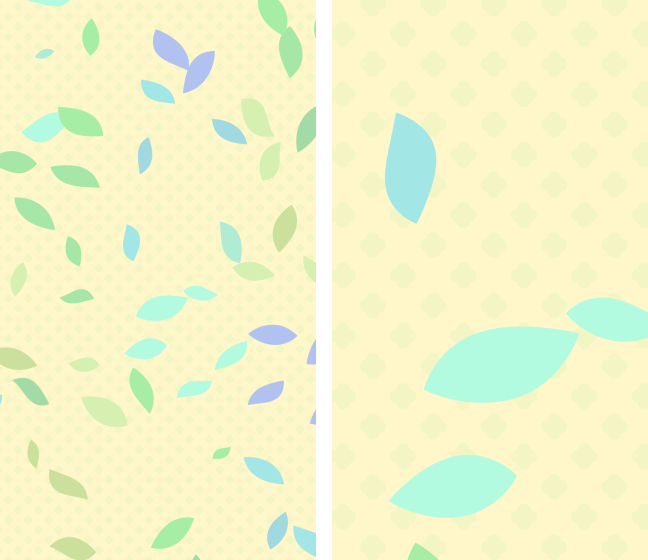
Left, the full canvas; right, a detail of the centre.
Give the GLSL for this pattern, as a Shadertoy shader.

```glsl
// Pastel leaves scattered over a cream ground with a faint clover lattice.
// Leaves sit on a jittered grid; each is a bent, pointed lens shape whose
// colour follows its neighbourhood, so nearby leaves share a tint.

const vec3 CREAM = vec3(1.0, 0.97, 0.79);
const vec3 CLOVER = vec3(0.957, 0.96, 0.768);

const float CLOVER_STEP = 0.0637;   // lattice period, in canvas widths
const vec2 CLOVER_SHIFT = vec2(0.058, 0.031);
const float LOBE_OFFSET = 0.0066;
const float LOBE_RADIUS = 0.0072;

const float LEAF_CELL = 0.19;       // one leaf per cell
const float LEAF_FILL = 0.94;       // share of occupied cells
const float LEAF_JITTER = 0.78;
const float HALF_MIN = 0.03;        // half length of a leaf
const float HALF_MAX = 0.087;
const float TINT_SPREAD = 0.2;      // colour variation inside a neighbourhood

const int TINTS = 10;
const vec3 TINT[TINTS] = vec3[TINTS](
    vec3(0.70, 0.76, 0.94),   // periwinkle
    vec3(0.63, 0.85, 0.88),   // sky
    vec3(0.64, 0.90, 0.90),   // aqua
    vec3(0.69, 0.92, 0.83),   // sea green
    vec3(0.70, 0.98, 0.88),   // mint
    vec3(0.65, 0.93, 0.65),   // spring green
    vec3(0.65, 0.90, 0.65),   // leaf green
    vec3(0.64, 0.86, 0.65),   // sage
    vec3(0.84, 0.94, 0.70),   // pale lime
    vec3(0.80, 0.88, 0.62));  // olive

vec4 hash4(vec2 p) {
    vec4 h = fract(p.xyxy * vec4(0.1031, 0.1030, 0.0973, 0.1099));
    h += dot(h, h.wzxy + 33.33);
    return fract((h.xxyz + h.yzzw) * h.zywx);
}

// Four overlapping circles on the axes.
float cloverDist(vec2 p) {
    p = abs(p);
    if (p.y > p.x) p = p.yx;
    return length(p - vec2(LOBE_OFFSET, 0.0)) - LOBE_RADIUS;
}

// Staggered lattice: two square lattices, half a step apart.
float latticeDist(vec2 p) {
    vec2 a = (p - CLOVER_SHIFT) / CLOVER_STEP;
    vec2 b = a + 0.5;
    a -= round(a);
    b -= round(b);
    return min(cloverDist(a * CLOVER_STEP), cloverDist(b * CLOVER_STEP));
}

// Lens along x with sharp tips, an off-centre belly and an S-shaped spine.
float leafDist(vec2 p, float halfLen, float aspect, float skew, float bend) {
    vec2 q = p / halfLen;
    float t = clamp(q.x, -1.0, 1.0);
    float lens = 1.0 - t * t;
    float width = aspect * pow(lens, 0.9) * (1.0 + skew * t);
    float spine = bend * (t * lens * 1.5 + 0.5 * lens);
    float side = (abs(q.y - spine) - width) / sqrt(1.0 + 4.0 * aspect * aspect * t * t);
    return max(side, abs(q.x) - 1.0) * halfLen;
}

float cover(float dist, float pixel) {
    return smoothstep(0.75 * pixel, -0.75 * pixel, dist);
}

// Evenly spread tint per 2x2 block of cells, varied a little per leaf.
vec3 leafTint(vec2 cell, float vary) {
    vec2 block = floor(cell * 0.5);
    float tone = fract(0.618 * (block.x + 3.0 * block.y) + TINT_SPREAD * (vary - 0.5));
    return TINT[int(tone * float(TINTS)) % TINTS];
}

void mainImage(out vec4 fragColor, in vec2 fragCoord) {
    float pixel = 1.0 / iResolution.x;
    vec2 p = fragCoord * pixel;

    // Ground
    vec3 color = mix(CREAM, CLOVER, cover(latticeDist(p), pixel));

    // Leaves of this cell and its neighbours
    vec2 home = floor(p / LEAF_CELL);
    for (int j = -1; j <= 1; j++) {
        for (int i = -1; i <= 1; i++) {
            vec2 cell = home + vec2(i, j);
            vec4 place = hash4(cell + 17.0);
            vec4 form = hash4(cell + 71.0);
            if (place.w > LEAF_FILL) continue;

            vec2 center = (cell + 0.5 + LEAF_JITTER * (place.xy - 0.5)) * LEAF_CELL;
            float angle = 6.2832 * place.z;
            float c = cos(angle), s = sin(angle);
            vec2 q = mat2(c, -s, s, c) * (p - center);

            float halfLen = mix(HALF_MIN, HALF_MAX, sqrt(form.x));
            float aspect = mix(0.36, 0.48, form.y);
            float bend = 0.36 * (form.z - 0.5);
            float skew = 0.5 * (fract(form.z * 7.0) - 0.5);
            float dist = leafDist(q, halfLen, aspect, skew, bend);
            color = mix(color, leafTint(cell, form.w), cover(dist, pixel));
        }
    }
    fragColor = vec4(color, 1.0);
}
```
